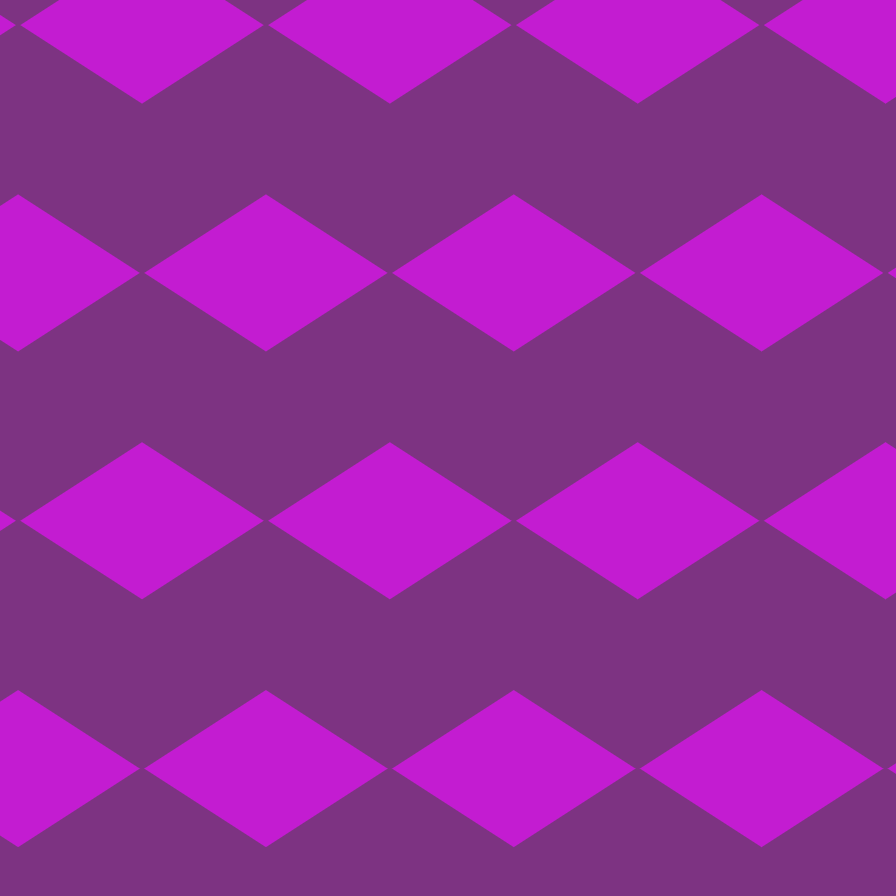
A WebGL 1 fragment shader for this pattern:

```glsl
precision highp float;
// Rows of flat, wide diamonds that almost touch at their side tips, with every
// second row shifted by half a step. Each square cell of a repeating grid holds
// one diamond, drawn from its signed distance with a smoothed edge.

uniform vec2 u_resolution;

const float PITCH = 0.2766;                    // cell size, in canvas heights
const vec2 FIRST_CENTER = vec2(0.0202, 0.1422);  // a diamond in an unshifted row
const vec2 HALF_SIZE = vec2(0.491, 0.317);     // diamond half axes, in cells
const vec3 GROUND = vec3(0.490, 0.200, 0.510);
const vec3 DIAMOND = vec3(0.765, 0.110, 0.820);

// Position relative to the nearest diamond center, in cells
vec2 staggeredCell(vec2 p) {
  float row = floor(p.y + 0.5);
  p.x -= 0.5 * mod(row, 2.0);
  return fract(p + 0.5) - 0.5;
}

// Distance to the slanted sides: negative inside
float diamondDistance(vec2 p, vec2 halfSize) {
  float scaled = dot(abs(p), 1.0 / halfSize) - 1.0;
  return scaled / length(1.0 / halfSize);
}

// Coverage of a shape, blended over one pixel
float coverage(float dist, float pixel) {
  return clamp(0.5 - dist / pixel, 0.0, 1.0);
}

void main() {
  vec2 uv = gl_FragCoord.xy / u_resolution.y;
  float pixel = 1.0 / (u_resolution.y * PITCH);
  vec2 cell = staggeredCell((uv - FIRST_CENTER) / PITCH);
  float inside = coverage(diamondDistance(cell, HALF_SIZE), pixel);
  gl_FragColor = vec4(mix(GROUND, DIAMOND, inside), 1.0);
}
```
